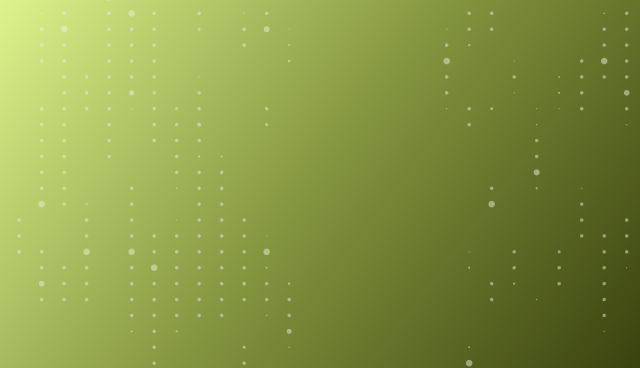
A Shadertoy shader for this background:

```glsl
const vec3 LIGHT_LIME = vec3(0.87, 0.95, 0.55);
const vec3 OLIVE_GREEN = vec3(0.515, 0.58, 0.245);
const vec3 DARK_OLIVE = vec3(0.225, 0.26, 0.055);
const vec3 DOT_COLOR = vec3(0.93, 0.95, 0.84);
const float DOT_OPACITY = 0.48;
const float GRADIENT_TILT = 0.75;                // weight of height against width
const vec2 DOT_PITCH = vec2(0.03516, 0.04321);   // share of canvas width and height
const vec2 FIRST_DOT = vec2(0.0299, 0.0362);     // measured from the top left
const float TINY_RADIUS = 0.0013;                // radii in canvas heights
const float DOT_RADIUS = 0.0046;
const float LARGE_RADIUS = 0.0088;
const float RUN_FREQUENCY = 0.34;                // vertical runs per row

float hash(vec2 p) {
    return fract(sin(dot(p, vec2(127.1, 311.7))) * 43758.5453);
}

// Noise along one column, independent of its neighbours
float columnNoise(float column, float y) {
    float i = floor(y);
    float blend = smoothstep(0.0, 1.0, y - i);
    return mix(hash(vec2(column, i)), hash(vec2(column, i + 1.0)), blend);
}

vec3 background(vec2 uv, float aspect) {
    float t = (uv.x * aspect + (1.0 - uv.y) * GRADIENT_TILT) / (aspect + GRADIENT_TILT);
    vec3 upper = mix(LIGHT_LIME, OLIVE_GREEN, clamp(t * 2.0, 0.0, 1.0));
    return mix(upper, DARK_OLIVE, clamp(t * 2.0 - 1.0, 0.0, 1.0));
}

// Two clusters with an empty band between them
float dotDensity(vec2 p) {
    float left = 0.68 * smoothstep(-0.03, 0.07, p.x) * (1.0 - smoothstep(0.30, 0.52, p.x));
    left *= step(p.x, 0.46) * (1.0 - 0.6 * smoothstep(0.78, 1.0, p.y));
    float right = step(0.69, p.x) * mix(0.38, 0.62, smoothstep(0.69, 0.95, p.x));
    right *= 1.0 - 0.6 * smoothstep(0.45, 0.95, p.y);
    return left + right;
}

float dotRadius(vec2 cell) {
    float density = dotDensity(FIRST_DOT + cell * DOT_PITCH);
    float run = columnNoise(cell.x, cell.y * RUN_FREQUENCY + hash(vec2(cell.x, 7.0)));
    float presence = run - (1.0 - density);
    if (presence <= 0.0) return 0.0;

    // Runs taper at their ends and hold an occasional large dot
    float size = mix(TINY_RADIUS, DOT_RADIUS, smoothstep(0.0, 0.12, presence));
    float pick = hash(cell + 41.3);
    if (pick > 0.91) size = mix(DOT_RADIUS, LARGE_RADIUS, smoothstep(0.91, 0.96, pick));
    return size;
}

void mainImage(out vec4 fragColor, in vec2 fragCoord) {
    vec2 uv = fragCoord / iResolution.xy;
    float aspect = iResolution.x / iResolution.y;
    vec3 color = background(uv, aspect);

    // Nearest dot of the grid
    vec2 gridPos = (vec2(uv.x, 1.0 - uv.y) - FIRST_DOT) / DOT_PITCH;
    vec2 cell = floor(gridPos + 0.5);
    vec2 offset = (gridPos - cell) * DOT_PITCH * vec2(aspect, 1.0);

    // Antialiased disc
    float radius = dotRadius(cell);
    float coverage = clamp(0.5 + (radius - length(offset)) * iResolution.y, 0.0, 1.0);
    coverage *= step(TINY_RADIUS * 0.5, radius);
    color = mix(color, DOT_COLOR, coverage * DOT_OPACITY);

    fragColor = vec4(color, 1.0);
}
```
